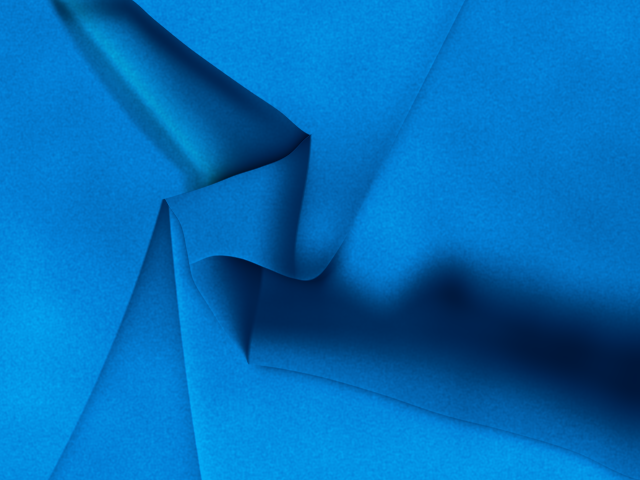
Give the GLSL for this texture, as a Shadertoy shader.

```glsl
// Folded blue satin: overlapping cloth panels bounded by smooth edge curves.
// Each panel returns a light tone; tones are layered back to front, then pass
// through a blue ramp with gradient-noise sheen and grain.

const float HEIGHT = 5.76; // canvas height in cloth units, y pointing down

vec2 hashGradient(vec2 cell) {
    vec2 q = vec2(dot(cell, vec2(127.1, 311.7)), dot(cell, vec2(269.5, 183.3)));
    return 2. * fract(sin(q) * 43758.5) - 1.;
}

float corner(vec2 i, vec2 f, vec2 o) { return dot(hashGradient(i + o), f - o); }

float gradientNoise(vec2 p) {
    vec2 i = floor(p), f = p - i, u = f * f * (3. - 2. * f), e = vec2(0, 1);
    return mix(mix(corner(i, f, e.xx), corner(i, f, e.yx), u.x),
        mix(corner(i, f, e.xy), corner(i, f, e.yy), u.x), u.y);
}

// Catmull-Rom curve through seven evenly spaced knots on [start, end].
float spline(float t, float start, float end, float k[7]) {
    float u = clamp((t - start) / (end - start), 0., 1.) * 6.;
    int i = min(int(u), 5);
    float f = u - float(i);
    float a = k[max(i - 1, 0)], b = k[i], c = k[i + 1], d = k[min(i + 2, 6)];
    return b + .5 * f * (c - a + f * (2. * a - 5. * b + 4. * c - d + f * (3. * (b - c) + d - a)));
}

float side(float d, float blur) { return smoothstep(-blur, blur, d); }
float falloff(float d, float size) { return exp(-max(d, 0.) / size); }
float glow(vec2 p, vec2 center, vec2 size) {
    vec2 q = (p - center) / size;
    return exp(-dot(q, q));
}
float roundMin(float a, float b, float k) {
    float h = max(k - abs(a - b), 0.);
    return min(a, b) - h * h / (4. * k);
}

vec3 satinRamp(float tone) {
    vec3 stops[6] = vec3[6](vec3(0, .04, .14), vec3(0, .14, .32), vec3(0, .25, .47),
        vec3(.01, .38, .67), vec3(.01, .5, .84), vec3(.01, .66, .95));
    float u = clamp(tone, 0., 1.) * 5.;
    int i = min(int(u), 4);
    return mix(stops[i], stops[i + 1], u - float(i));
}

// Lower left panel and the bright front sheet, split by a vertical ridge.
float frontSheet(vec2 p, float ridge, float crease, float pocket, float hem) {
    float panel = mix(.54, .83, smoothstep(2.4, 5., p.y));
    panel -= .16 * falloff(ridge - p.x, .12) + .2 * falloff(p.x - crease, .1);
    float sheet = .79 + .1 * smoothstep(4., 5.6, p.y) + .13 * falloff(p.x - ridge, .14);
    sheet -= .34 * falloff(pocket - p.x, .09) * smoothstep(4.4, 3., p.y);
    sheet -= .32 * falloff(p.y - hem, .06) * smoothstep(2.95, 3.2, p.x);
    return mix(panel, sheet, side(p.x - ridge, .015));
}

// Wide right cloth: lit above, deep shadow below, pale roll along the hem.
float rightCloth(vec2 p, float shadowTop, float crease, float hem) {
    float tone = .79 - .1 * smoothstep(5., 7.7, p.x) * smoothstep(0., 2.8, p.y);
    tone += .06 * glow(p, vec2(4.6, 2.6), vec2(.5, .8)) - .16 * falloff(p.x - crease, .07);
    float depth = mix(.25, .1, smoothstep(4.5, 7., p.x));
    float soft = mix(.15, .6, smoothstep(4.6, 6.6, p.x));
    tone = mix(tone, depth, smoothstep(-soft, .55, p.y - shadowTop));
    tone -= .14 * glow(p, vec2(5.45, 3.35), vec2(.25, .4));
    float rollWidth = mix(.55, 1.1, smoothstep(3., 6., p.x));
    return mix(tone, .63, smoothstep(rollWidth, .05, hem - p.y)) + .08 * falloff(hem - p.y, .05);
}

float pocketTone(float fromLeft, float width) {
    return mix(.64, .2, smoothstep(.05, .9, fromLeft / max(width, .02))) + .14 * falloff(fromLeft, .04);
}

// Rolled upper fold: lit flank, dark crown and a black hollow underneath.
float tubeTone(vec2 p, float flank, float crown, float under) {
    float tone = mix(.87, .48, smoothstep(0., .75, p.x - flank));
    tone = mix(.6, tone, smoothstep(-.1, .06, p.x - flank));
    float below = (p.y - crown - .15) / .18;
    tone -= .27 * exp(-below * below) * smoothstep(3.7, 2.6, p.x);
    return mix(tone, .02, falloff(under - p.y, .22) * smoothstep(2.15, 2.75, p.x));
}

void mainImage(out vec4 fragColor, in vec2 fragCoord) {
    float aa = HEIGHT / iResolution.y;
    vec2 p = vec2(fragCoord.x, iResolution.y - fragCoord.y) * aa;
    float x = p.x, y = p.y;

    // Fold edges
    float crown = spline(x, 1.5, 3.72, float[7](-.05, .25, .55, .82, 1.08, 1.33, 1.62));
    float under = spline(x, 1.9, 3.76, float[7](2.4, 2.32, 2.22, 2.1, 2., 1.87, 1.6));
    float lip = spline(x, 2.24, 4.16, float[7](3.18, 3.07, 3.1, 3.22, 3.34, 3.36, 3.1));
    float pocket = spline(y, 2.35, 4.37, float[7](1.97, 2.17, 2.25, 2.32, 2.52, 2.73, 2.97));
    float hem = spline(x, 2.97, 7.68, float[7](4.37, 4.5, 4.72, 4.98, 5.18, 5.42, 5.76));
    float shadowTop = spline(x, 4., 7.68, float[7](3.1, 3.35, 3.05, 3.3, 3.55, 3.75, 3.85));
    float high = min(y, 2.1), low = clamp((y - 2.4) / 3.36, 0., 1.);
    float flank = .75 + .81 * high, shade = .6 + high * (.5 + .125 * high);
    float ridge = 2.02 + low * (.25 + .15 * low), leftCrease = 1.95 - low * (.95 + .42 * low);
    float crease = 5.58 - .503 * y, flapRight = 3.73 - .2 * smoothstep(1.6, 3.2, y);
    float pocketRight = 3.15 - .17 * smoothstep(3.2, 4.37, y);

    // Back layers
    float field = .78 + .15 * glow(p, vec2(.3, 4.4), vec2(1, 1.5)) - .07 * glow(p, vec2(1.3, 2.6), vec2(.7));
    float tone = mix(field, frontSheet(p, ridge, leftCrease, pocket, hem), side(x - leftCrease, .02));
    float inner = mix(pocketTone(x - pocket, pocketRight - pocket),
        rightCloth(p, shadowTop, crease, hem), side(x - pocketRight, .03));
    inner *= 1. - .7 * falloff(y - lip, .2) * smoothstep(2.4, 2.9, x) * smoothstep(4.3, 3.8, x);
    float inside = max(side(x - pocket, aa), step(y, 1.5));
    tone = mix(tone, inner, inside * side(hem - y, aa));

    // Hanging panel and the flap over it
    float edge = roundMin(lip - y, crease - x, .3);
    float panel = .84 - .19 * smoothstep(.8, 2.6, y) - .22 * smoothstep(2.8, 3.3, y);
    panel += .08 * glow(p, vec2(3.85, 2.75), vec2(.2, .3)) - .14 * falloff(crease - x, .16);
    panel -= .18 * falloff(x - flapRight, .08) * smoothstep(1.5, 2.2, y);
    float flap = mix(.25, .72, smoothstep(0., .6, flapRight - x)) - .12 * falloff(y - under, .12);
    panel = mix(panel, flap, side(flapRight - x, .02) * side(y - under, aa));
    tone = mix(tone, panel + .13 * falloff(edge, .035), inside * side(edge, aa));

    // Upper roll
    float inRoll = side(y - crown, aa) * side(under - y, aa), onTube = side(x - shade, .07);
    tone = mix(tone, mix(field, tubeTone(p, flank, crown, under), onTube), inRoll);

    // Sheen, grain and teal reflection
    float grain = gradientNoise(p * 32.) + .6 * gradientNoise(p * 15. + 7.);
    tone += .06 * gradientNoise(p * 1.7) + .1 * grain * smoothstep(.1, .8, tone);
    float teal = inRoll * onTube * falloff(abs(x - flank - .1), .3);
    fragColor = vec4(satinRamp(tone) + teal * vec3(0, .03, -.06), 1);
}
```
